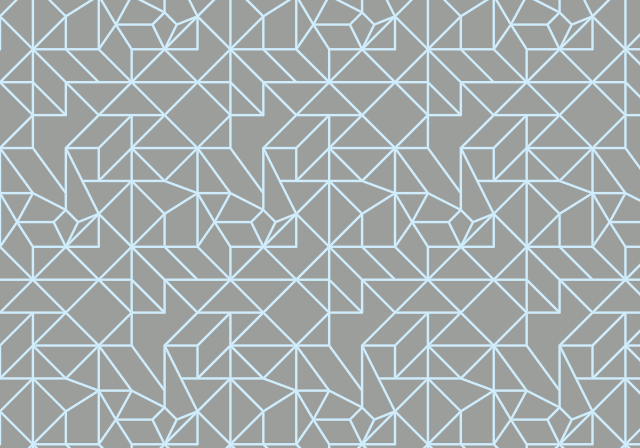
Give the GLSL for this pattern, as a WebGL 2 fragment shader.

```glsl
#version 300 es
precision highp float;
// Pale blue geometric line lattice on flat grey, each row of tiles shifted by half a tile.

uniform vec2 u_resolution;
out vec4 fragColor;

const vec3 GROUND_COLOR = vec3(0.61, 0.62, 0.61);
const vec3 LINE_COLOR = vec3(0.81, 0.93, 0.99);
const float CELLS_ACROSS = 19.443;          // grid cells over the canvas width
const float TILE = 6.0;                     // tile side, in cells
const float ROW_SHIFT = 3.0;                // sideways step per tile row
const float LINE_WIDTH = 0.073;             // in cells
const vec2 TILE_ORIGIN = vec2(1.0, 1.497);  // first hub, from the top left

// Axis-aligned strokes: (x start, x end, y) and (x, y start, y end)
const vec3 LEVELS[10] = vec3[10](
    vec3(0, 2, 0), vec3(3, 5, 0), vec3(1, 6, 1), vec3(0, 1, 2), vec3(2, 4, 2),
    vec3(1, 2, 3), vec3(3, 6, 3), vec3(1.52, 4, 4), vec3(5, 6, 4.37),
    vec3(5.52, 6.63, 5.25));
const vec3 UPRIGHTS[9] = vec3[9](
    vec3(0, 0, 3), vec3(1, 1, 2), vec3(3, 0, 1), vec3(3, 2, 6), vec3(1, 3, 4.88),
    vec3(2, 3, 4), vec3(5, 3, 6), vec3(4, 5, 6), vec3(2, 5, 6));

// 45 degree strokes: (x, y, cells covered), running down to the right or left
const vec3 FALLING[8] = vec3[8](
    vec3(0, 0, 2), vec3(1, 0, 1), vec3(2, 0, 3), vec3(4, 0, 2),
    vec3(0, 1, 1), vec3(3, 3, 1), vec3(3, 4, 1), vec3(2, 5, 1));
const vec3 RISING[6] = vec3[6](
    vec3(4, 0, 3), vec3(6, 0, 4), vec3(3, 2, 1),
    vec3(6, 2, 2), vec3(3, 4, 2), vec3(4, 5, 1));

// Strokes at free angles: (start, end)
const vec4 OBLIQUE[11] = vec4[11](
    vec4(0, 3, 1, 4.37), vec4(1, 3, 2, 5), vec4(5, 3, 6, 4.37),
    vec4(4, 4, 5, 4.37), vec4(5, 4.37, 4, 5), vec4(5, 4.37, 5.52, 5.25),
    vec4(6, 4.37, 5.52, 5.25), vec4(5.52, 5.25, 6, 6), vec4(5.52, 5.25, 5, 6),
    vec4(6, 4.37, 7, 4.88), vec4(1.37, 5.25, 2, 5));

// Offset from a centre to the point, folded to the nearest lattice copy
vec2 latticeOffset(vec2 p, vec2 center) {
    vec2 d = p - center;
    d -= floor(d.y / TILE + 0.5) * vec2(ROW_SHIFT, TILE);
    d.x -= TILE * floor(d.x / TILE + 0.5);
    return d;
}

// Distance to a segment centred on the origin
float segmentDistance(vec2 d, vec2 halfSpan) {
    float t = clamp(dot(d, halfSpan) / dot(halfSpan, halfSpan), -1.0, 1.0);
    return length(d - halfSpan * t);
}

float strokeDistance(vec2 p, vec2 a, vec2 b) {
    return segmentDistance(latticeOffset(p, 0.5 * (a + b)), 0.5 * (b - a));
}

// Small kite, mirrored about its upright axis
float kiteDistance(vec2 p) {
    vec2 d = latticeOffset(p, vec2(1.0, 5.25));
    d.x = abs(d.x);
    float upper = segmentDistance(d - vec2(0.185, -0.185), vec2(0.185, 0.185));
    float lower = segmentDistance(d - vec2(0.185, 0.375), vec2(-0.185, 0.375));
    return min(upper, lower);
}

float patternDistance(vec2 p) {
    float dist = kiteDistance(p);
    for (int i = 0; i < LEVELS.length(); i++) {
        vec3 s = LEVELS[i];
        dist = min(dist, strokeDistance(p, s.xz, s.yz));
    }
    for (int i = 0; i < UPRIGHTS.length(); i++) {
        vec3 s = UPRIGHTS[i];
        dist = min(dist, strokeDistance(p, s.xy, s.xz));
    }
    for (int i = 0; i < FALLING.length(); i++) {
        vec3 s = FALLING[i];
        dist = min(dist, strokeDistance(p, s.xy, s.xy + s.z));
    }
    for (int i = 0; i < RISING.length(); i++) {
        vec3 s = RISING[i];
        dist = min(dist, strokeDistance(p, s.xy, s.xy + vec2(-s.z, s.z)));
    }
    for (int i = 0; i < OBLIQUE.length(); i++) {
        dist = min(dist, strokeDistance(p, OBLIQUE[i].xy, OBLIQUE[i].zw));
    }
    return dist;
}

void main() {
    // Cell coordinates, measured downward from the top left
    float pixel = CELLS_ACROSS / u_resolution.x;
    vec2 fromTop = vec2(gl_FragCoord.x, u_resolution.y - gl_FragCoord.y);
    vec2 p = fromTop * pixel - TILE_ORIGIN;

    // Edge coverage one pixel wide
    float edge = (0.5 * LINE_WIDTH - patternDistance(p)) / pixel;
    float coverage = clamp(edge + 0.5, 0.0, 1.0);
    fragColor = vec4(mix(GROUND_COLOR, LINE_COLOR, coverage), 1.0);
}
```
